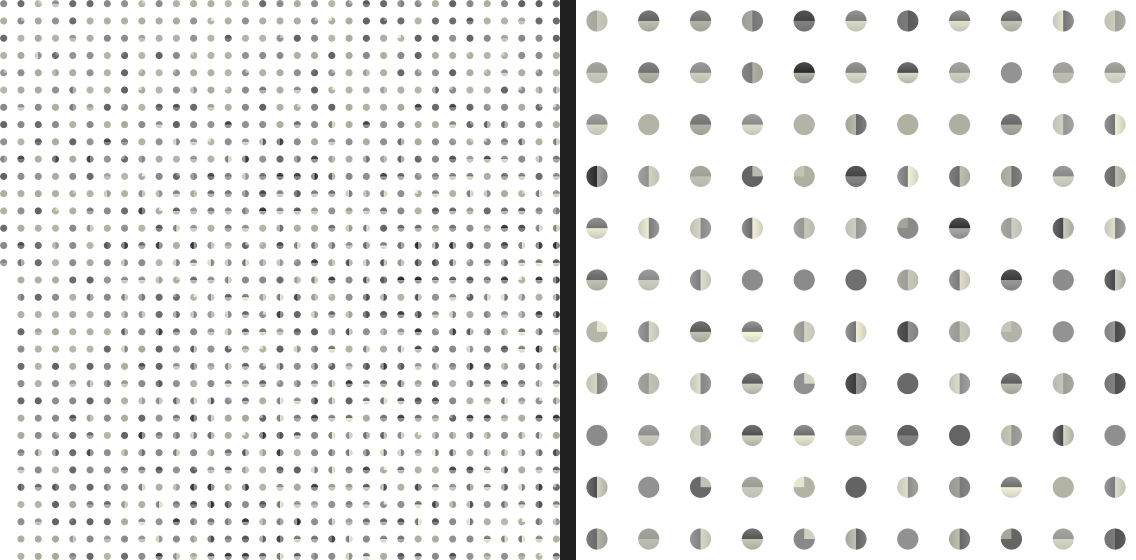
Left, the full canvas; right, a detail of the centre.
This pattern is drawn by a Shadertoy shader. Its source:

```glsl
// A square lattice of 33 x 33 small grey dots on white, one column cut short.
// Each dot is flat, split into two shaded halves, or lit in one quadrant;
// hashes pick the finish and layered sines vary the tone across the canvas.

const float DOTS = 33.0;
const float MARGIN = 0.0066;        // canvas edge to first dot centre
const float RADIUS = 0.204;         // in lattice cells
const float CUT_ROW = 16.5;         // first column is empty below this row
const vec3 PAPER = vec3(1.0);

float hash(vec2 cell, float seed) {
    vec3 q = fract(vec3(cell, seed) * vec3(0.1031, 0.1137, 0.0973));
    q += dot(q, q.yzx + 33.33);
    return fract((q.x + q.y) * q.z);
}

// Smooth drift in -1..1 from layered sines
float drift(vec2 cell) {
    return 0.5 * sin(cell.x * 0.71 + 1.6 * sin(cell.y * 0.43))
         + 0.5 * sin(cell.y * 0.93 - cell.x * 0.27 + 2.0);
}

// Brightness to colour: bluish black, neutral grey, warm light grey, cream
vec3 tone(float v) {
    vec3 grey = vec3(clamp(v, 0.05, 0.95));
    grey.b += 0.04 * (1.0 - smoothstep(0.08, 0.25, v));
    grey.b -= 0.05 * smoothstep(0.58, 0.68, v) + 0.04 * smoothstep(0.75, 0.95, v);
    return grey;
}

// Flat brightness of a dot: dark, middle or light grey
float baseTone(vec2 cell) {
    float pick = hash(cell, 1.0) + 0.16 * drift(cell);
    float level = pick < 0.22 ? 0.41 : (pick < 0.56 ? 0.56 : 0.69);
    return level + 0.05 * (hash(cell, 2.0) - 0.5);
}

// Two halves, strongest at the dividing line and fading to the rim
float splitShade(vec2 p, vec2 axis, float px) {
    float side = dot(p, axis);
    float sgn = smoothstep(-px, px, side) * 2.0 - 1.0;
    return -sgn * mix(1.0, 0.45, clamp(abs(side) / RADIUS, 0.0, 1.0));
}

// One lit quadrant
float quadrantShade(vec2 p, vec2 facing, float px) {
    vec2 q = smoothstep(vec2(-px), vec2(px), p * facing);
    return q.x * q.y;
}

// Share of shaded dots: low at the left and top, high elsewhere
float activity(vec2 uv) {
    return smoothstep(0.08, 0.42, uv.x) * (1.0 - smoothstep(0.62, 0.95, uv.y));
}

float dotBrightness(vec2 p, vec2 cell, float px) {
    vec2 uv = cell / (DOTS - 1.0);
    float busy = activity(uv);
    float v = baseTone(cell);
    if (hash(cell, 3.0) > 0.24 + 0.58 * busy) return v;

    float strength = mix(0.06, mix(0.17, 0.30, busy), hash(cell, 4.0));
    float flip = hash(cell, 5.0) < 0.5 ? -1.0 : 1.0;

    // Quadrant highlights gather near the top
    if (hash(cell, 6.0) < mix(0.06, 0.55, smoothstep(0.6, 0.95, uv.y))) {
        return v + 1.2 * strength * quadrantShade(p, vec2(flip, 1.0), px);
    }

    // Each row leans towards upright or level splits
    float lean = mix(0.2, 0.8, hash(vec2(cell.y, 7.0), 7.0));
    bool upright = hash(cell, 8.0) < lean;
    vec2 axis = upright ? vec2(flip, 0.0) : vec2(0.0, 1.0);
    return v + strength * splitShade(p, axis, px);
}

void mainImage(out vec4 fragColor, in vec2 fragCoord) {
    vec2 uv = fragCoord / iResolution.y;
    float pitch = (1.0 - 2.0 * MARGIN) / (DOTS - 1.0);

    // Nearest lattice point and the offset from it
    vec2 grid = (uv - MARGIN) / pitch;
    vec2 cell = floor(grid + 0.5);
    vec2 p = grid - cell;
    float px = 0.6 / (iResolution.y * pitch);

    float cover = 1.0 - smoothstep(-px, px, length(p) - RADIUS);
    if (cell.x < 0.5 && cell.y < CUT_ROW) cover = 0.0;

    vec3 color = mix(PAPER, tone(dotBrightness(p, cell, px)), cover);
    fragColor = vec4(color, 1.0);
}
```
